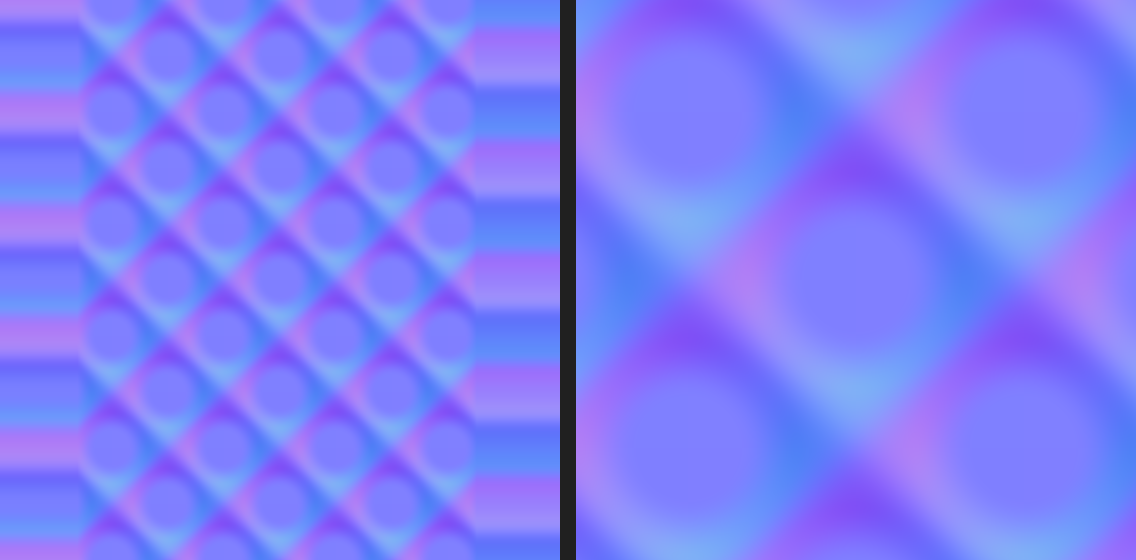
Left, the full canvas; right, a detail of the centre.
This texture map is drawn by a Shadertoy shader. Its source:

```glsl
// Tangent-space normal map of a quilted diamond lattice with round dimples and stretched side bands.

#define REPEATS 5.0        // lattice periods across and down
#define LEFT_EDGE 0.138    // left limit of the lattice
#define RIGHT_EDGE 0.8516  // right limit of the lattice
#define FLAT_RADIUS 0.15   // flat centre of a dimple, in periods
#define RIM_RADIUS 0.34    // where the slope is steepest, in periods
#define TILT 0.43          // sideways length of the normal at the rim
#define SEAM_SHARPNESS 18.0

// Normal offset of one dimple, sloping evenly around its centre
vec2 dimpleTilt(vec2 offset) {
    float radius = length(offset);
    float slope = smoothstep(FLAT_RADIUS, RIM_RADIUS, radius);
    return -TILT * slope * offset / max(radius, 1e-4);
}

// Blend of the nearest dimples; the weights form soft diamond seams
vec2 quiltTilt(vec2 p) {
    // Diagonal axes turn the staggered centres into an integer grid
    vec2 nearest = floor(vec2(p.x + p.y, p.x - p.y) + 0.5);
    vec2 sum = vec2(0.0);
    float total = 0.0;
    for (int j = -1; j <= 1; j++) {
        for (int i = -1; i <= 1; i++) {
            vec2 cell = nearest + vec2(i, j);
            vec2 offset = p - 0.5 * vec2(cell.x + cell.y, cell.x - cell.y);
            float weight = exp(-SEAM_SHARPNESS * dot(offset, offset));
            sum += weight * dimpleTilt(offset);
            total += weight;
        }
    }
    return sum / total;
}

void mainImage(out vec4 fragColor, in vec2 fragCoord) {
    vec2 uv = fragCoord / iResolution.xy;

    // Beyond the side limits the edge column stretches into flat bands
    uv.x = clamp(uv.x, LEFT_EDGE, RIGHT_EDGE);

    vec2 tilt = quiltTilt(uv * REPEATS);
    vec3 normal = vec3(tilt, sqrt(1.0 - dot(tilt, tilt)));
    fragColor = vec4(0.5 + 0.5 * normal, 1.0);
}
```
